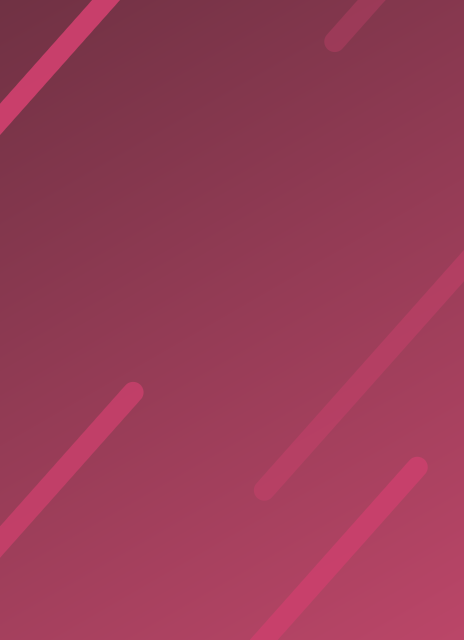
Reproduce this background procedurally as a Shadertoy shader.

```glsl
// Rounded diagonal streaks over a slanted rose gradient.

// Signed distance to a round-ended bar that runs from tip along dir.
float barDistance(vec2 p, vec2 tip, vec2 dir, float len, float radius) {
    vec2 q = p - tip;
    float along = clamp(dot(q, dir), min(len, 0.0), max(len, 0.0));
    return length(q - along * dir) - radius;
}

void mainImage(out vec4 fragColor, in vec2 fragCoord) {
    // Units of canvas height, origin at the lower left
    vec2 p = fragCoord / iResolution.y;
    float aspect = iResolution.x / iResolution.y;
    float pixel = 1.0 / iResolution.y;

    // Background: dark plum at top left, rose at bottom right
    vec2 slope = vec2(0.5, 0.866);
    float t = dot(vec2(p.x, 1.0 - p.y), slope) / dot(vec2(aspect, 1.0), slope);
    vec3 color = mix(vec3(0.439, 0.194, 0.265), vec3(0.732, 0.274, 0.408), t);

    // Streaks: tip position, signed length, opacity
    vec4 streaks[5] = vec4[5](
        vec4(-0.100, 0.701, 0.6, 0.97),
        vec4(0.523, 0.935, 0.3, 0.35),
        vec4(0.413, 0.234, 0.6, 0.47),
        vec4(0.208, 0.387, -0.6, 0.80),
        vec4(0.652, 0.270, -0.6, 0.88));
    vec3 pink = vec3(0.796, 0.250, 0.424);
    vec2 dir = normalize(vec2(1.0, 1.125));

    for (int i = 0; i < 5; i++) {
        vec4 s = streaks[i];
        float d = barDistance(p, s.xy, dir, s.z, 0.0163);
        float coverage = clamp(0.5 - d / pixel, 0.0, 1.0);
        color = mix(color, pink, coverage * s.w);
    }

    fragColor = vec4(color, 1.0);
}
```
